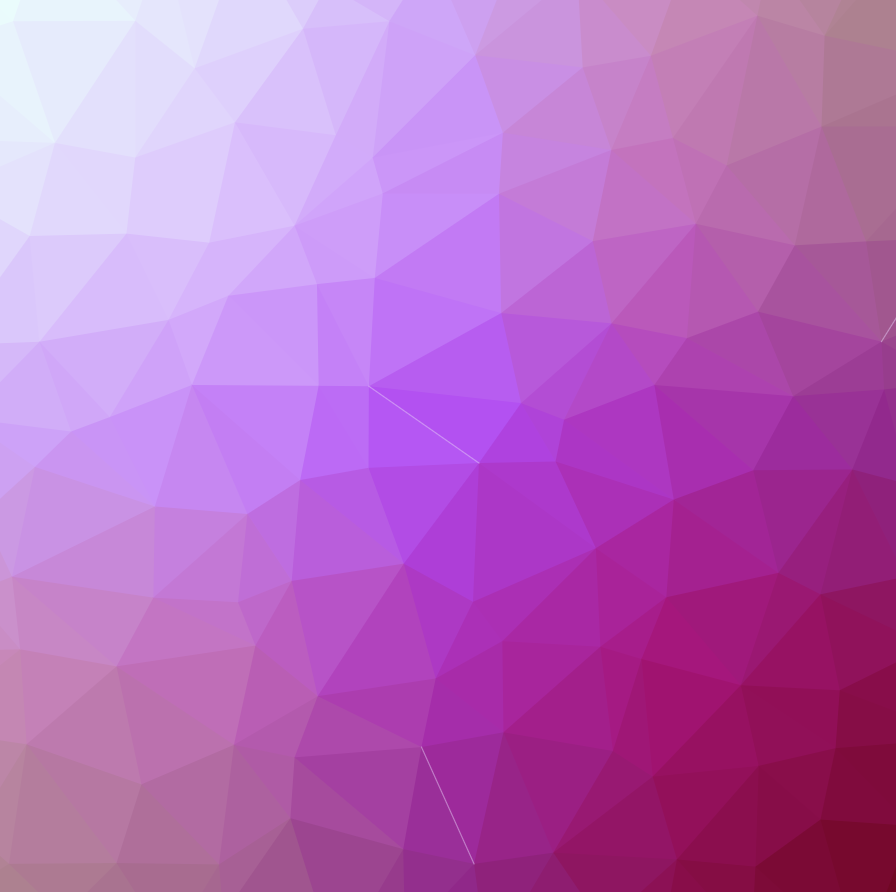
Write a WebGL 2 fragment shader that draws this background.

```glsl
#version 300 es
precision highp float;
// Low-poly mesh of flat triangles, shaded from ice white through violet to dark crimson.

uniform vec2 u_resolution;
out vec4 outColor;

const float GRID = 10.0;          // mesh cells across the canvas
const float JITTER = 0.8;         // vertex wander, in cells (below 1)
const float SEAM_WIDTH = 0.013;   // hairline width, in cells
const float SEAM_OPACITY = 0.5;
const vec3 SEAM_COLOR = vec3(0.90, 0.80, 0.96);
const vec2 SEAM_CELLS[3] = vec2[3](vec2(4.0, 4.0), vec2(4.0, 0.0), vec2(9.0, 6.0));
const vec3 PALETTE[5] = vec3[5](
    vec3(0.92, 0.99, 0.99),   // ice
    vec3(0.86, 0.76, 0.99),   // lilac
    vec3(0.69, 0.29, 0.95),   // violet
    vec3(0.65, 0.08, 0.47),   // magenta
    vec3(0.44, 0.03, 0.14));  // crimson

float hash(vec2 p) {
    return fract(sin(dot(p, vec2(127.1, 311.7))) * 43758.5453);
}

// Mesh vertex that wanders inside its own cell
vec2 meshVertex(vec2 cell) {
    vec2 random = vec2(hash(cell), hash(cell + 57.3));
    return cell + 0.5 + JITTER * (random - 0.5);
}

float cross2(vec2 a, vec2 b) {
    return a.x * b.y - a.y * b.x;
}

vec3 palette(float t) {
    float s = clamp(t, 0.0, 1.0) * 4.0;
    int i = min(int(s), 3);
    return mix(PALETTE[i], PALETTE[i + 1], s - float(i));
}

// Average of a horizontal and a downward gradient
vec3 gradient(vec2 uv) {
    return 0.5 * (palette(uv.x) + palette(1.0 - uv.y));
}

// Signed distance to the line a-b, positive on its left
float lineSide(vec2 p, vec2 a, vec2 b) {
    return cross2(b - a, p - a) / length(b - a);
}

float segmentDistance(vec2 p, vec2 a, vec2 b) {
    vec2 ab = b - a;
    float t = clamp(dot(p - a, ab) / dot(ab, ab), 0.0, 1.0);
    return length(p - a - t * ab);
}

// Flat colour at the centroid, weighted by smooth coverage
vec4 triangle(vec2 p, vec2 a, vec2 b, vec2 c, float pixel) {
    float inside = min(lineSide(p, a, b), min(lineSide(p, b, c), lineSide(p, c, a)));
    float coverage = clamp(0.5 + inside / pixel, 0.0, 1.0);
    return vec4(gradient((a + b + c) / (3.0 * GRID)), 1.0) * coverage;
}

// Delaunay test: true when the diagonal a-c should split the quad
bool splitsAlongAC(vec2 a, vec2 b, vec2 c, vec2 d) {
    float sinB = cross2(c - b, a - b), cosB = dot(c - b, a - b);
    float sinD = cross2(a - d, c - d), cosD = dot(a - d, c - d);
    return sinB * cosD + cosB * sinD > 0.0;
}

void main() {
    vec2 p = gl_FragCoord.xy / u_resolution * GRID;
    float pixel = GRID / min(u_resolution.x, u_resolution.y);
    vec2 base = floor(p - 0.5);
    vec4 sum = vec4(0.0);
    float seam = 0.0;

    // Jittered quads that can reach this point
    for (int y = -1; y <= 1; y++) {
        for (int x = -1; x <= 1; x++) {
            vec2 cell = base + vec2(x, y);
            vec2 a = meshVertex(cell);
            vec2 b = meshVertex(cell + vec2(1.0, 0.0));
            vec2 c = meshVertex(cell + vec2(1.0, 1.0));
            vec2 d = meshVertex(cell + vec2(0.0, 1.0));

            // Turn the quad so that a-c is always the diagonal
            if (!splitsAlongAC(a, b, c, d)) {
                vec2 first = a;
                a = b; b = c; c = d; d = first;
            }
            sum += triangle(p, a, b, c, pixel) + triangle(p, a, c, d, pixel);

            // Pale hairline along a few diagonals
            for (int i = 0; i < 3; i++) {
                if (distance(cell, SEAM_CELLS[i]) < 0.5) {
                    float gap = segmentDistance(p, a, c) - 0.5 * SEAM_WIDTH;
                    seam = max(seam, clamp(0.5 - gap / pixel, 0.0, 1.0));
                }
            }
        }
    }

    vec3 color = sum.rgb / max(sum.a, 0.001);
    outColor = vec4(mix(color, SEAM_COLOR, seam * SEAM_OPACITY), 1.0);
}
```
